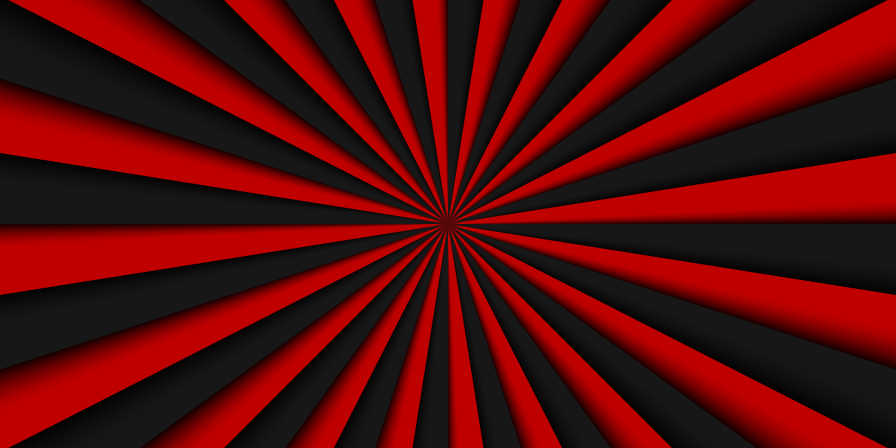
Reproduce this background procedurally as a WebGL 1 fragment shader.

```glsl
precision highp float;

uniform vec2 u_resolution;

const float TAU = 6.283185;
const float RAY_COUNT = 40.0;
const vec2 CENTER = vec2(0.5, 0.5);
const vec3 RED = vec3(0.745, 0.0, 0.0);
const vec3 CHARCOAL = vec3(0.09, 0.09, 0.09);
const vec3 HUB = vec3(0.32, 0.02, 0.02);
const float HUB_RADIUS = 0.035;
const float SHADOW_MIN = 0.35;    // shadow width, as a share of a ray
const float SHADOW_EXTRA = 0.36;  // added width along the diagonals
const float SHADOW_CURVE = 1.6;
const float SHADOW_DEPTH = 0.92;

vec3 rayColor(float index) {
  return mix(RED, CHARCOAL, mod(index, 2.0));
}

// Darkening cast by the neighbouring ray onto the start of this one
float rayShade(float across, float edgeAngle) {
  float width = SHADOW_MIN + SHADOW_EXTRA * abs(sin(2.0 * edgeAngle));
  float nearness = 1.0 - clamp(across / width, 0.0, 1.0);
  return 1.0 - SHADOW_DEPTH * pow(nearness, SHADOW_CURVE);
}

void main() {
  vec2 p = (gl_FragCoord.xy - CENTER * u_resolution) / u_resolution.y;
  float pixel = 1.0 / u_resolution.y;
  float radius = max(length(p), pixel);
  float rayAngle = TAU / RAY_COUNT;

  // Position among the rays, shifted half a pixel to center the smooth edge
  float angle = atan(p.y, p.x + 1e-6);
  float pixelShare = pixel / (radius * rayAngle);
  float position = angle / rayAngle + 0.5 * pixelShare;
  float index = floor(position);
  float across = position - index;

  // Shaded ray, blended with its neighbour across one pixel
  vec3 shaded = rayColor(index) * rayShade(across, index * rayAngle);
  float coverage = clamp(across / pixelShare, 0.0, 1.0);
  vec3 color = mix(rayColor(index - 1.0), shaded, coverage);

  // Rays merge into a dull hub
  color = mix(HUB, color, smoothstep(0.0, HUB_RADIUS, radius));
  gl_FragColor = vec4(color, 1.0);
}
```
